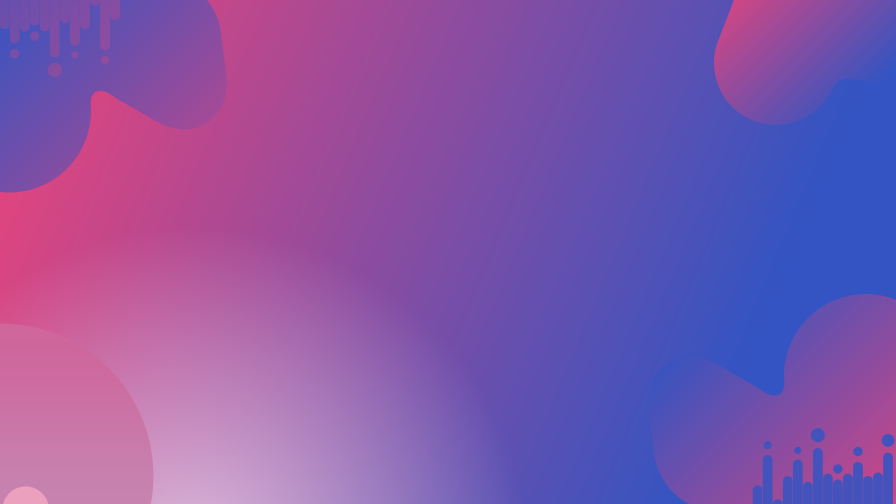
Write a Shadertoy shader that draws this background.

```glsl
// Pink to blue gradient with a pale corner glow, liquid blobs and drips.
// Blobs are smooth unions of circles and capsules; the opposite corners
// share one shape turned by half a turn. Layout: 768 x 432, y downwards.

// Shared palette: 0 is blue, 1 is pink
vec3 ramp(float pinkness) {
    return mix(vec3(0.20, 0.33, 0.76), vec3(0.87, 0.27, 0.50), clamp(pinkness, 0.0, 1.0));
}

float circle(vec2 p, vec2 center, float radius) {
    return length(p - center) - radius;
}

float capsule(vec2 p, vec2 a, vec2 b, float radius) {
    vec2 ab = b - a;
    float t = clamp(dot(p - a, ab) / dot(ab, ab), 0.0, 1.0);
    return length(p - a - ab * t) - radius;
}

float smoothUnion(float a, float b, float k) {
    float h = max(k - abs(a - b), 0.0) / k;
    return min(a, b) - h * h * k * 0.25;
}

// Two-lobed blob anchored at a corner
float cornerBlob(vec2 p) {
    float farLobe = smoothUnion(circle(p, vec2(132.0, 36.0), 58.0),
                                circle(p, vec2(158.0, 75.0), 36.0), 20.0);
    float nearLobe = circle(p, vec2(8.0, 95.0), 70.0);
    float body = capsule(p, vec2(-40.0, 0.0), vec2(60.0, 0.0), 72.0);
    return smoothUnion(smoothUnion(farLobe, nearLobe, 20.0), body, 20.0);
}

// Rounded blob in the upper right corner
float upperBlob(vec2 p) {
    float lobe = capsule(p, vec2(665.0, 54.0), vec2(690.0, -10.0), 53.0);
    float arm = capsule(p, vec2(700.0, 0.0), vec2(770.0, 14.0), 60.0);
    return smoothUnion(lobe, arm, 15.0);
}

// Row of hanging bars, each with an optional drop below: (length, drop radius)
float drips(vec2 p) {
    const vec2 bars[14] = vec2[14](
        vec2(45, 5.5), vec2(28, 0), vec2(25, 0), vec2(37, 4), vec2(27, 0),
        vec2(22, 4), vec2(27, 0), vec2(49, 6), vec2(20, 0), vec2(39, 3),
        vec2(25, 0), vec2(5, 0), vec2(43, 3.5), vec2(17, 0));
    float d = 1e3;
    for (int i = 0; i < 14; i++) {
        float x = 4.0 + 8.6 * float(i - 2);
        float len = bars[i].x, drop = bars[i].y;
        d = min(d, capsule(p, vec2(x, -30.0), vec2(x, len - 4.2), 4.2));
        if (drop > 0.0) d = min(d, circle(p, vec2(x, len + 5.0 + drop), drop));
    }
    return d;
}

void mainImage(out vec4 fragColor, in vec2 fragCoord) {
    float pixel = 768.0 / iResolution.x;
    vec2 p = vec2(fragCoord.x, iResolution.y - fragCoord.y) * vec2(768.0, 432.0) / iResolution.xy;
    float diagonal = p.x + p.y;
    #define FILL(d) clamp(0.5 - (d) / pixel, 0.0, 1.0)

    // Backdrop and pale glow
    vec3 color = ramp(1.0 - (dot(p, vec2(0.92, 0.39)) - 70.0) / 640.0);
    float glow = max(1.0 - length(p - vec2(165.0, 485.0)) / 290.0, 0.0);
    color = mix(color, vec3(0.98, 0.92, 0.97), 0.72 * glow);

    // Lower left mound with a small light bump
    vec3 mound = mix(vec3(0.81, 0.40, 0.61), vec3(0.78, 0.51, 0.69), smoothstep(285.0, 432.0, p.y));
    color = mix(color, mound, FILL(circle(p, vec2(1.0, 408.0), 130.5)));
    color = mix(color, vec3(0.92, 0.63, 0.74), FILL(circle(p, vec2(22.0, 437.0), 20.0)));

    // Upper right blob
    color = mix(color, ramp(0.72 - 0.0046 * (diagonal - 671.0)), FILL(upperBlob(p)));

    // Upper left blob and drips
    color = mix(color, ramp(0.01 + 0.0023 * diagonal), FILL(cornerBlob(p)));
    color = mix(color, ramp(0.36 + 0.0016 * diagonal), 0.85 * FILL(drips(p)));

    // Lower right blob and rising drips
    color = mix(color, ramp(0.0028 * (diagonal - 870.0)), FILL(cornerBlob(vec2(750.0, 417.0) - p)));
    color = mix(color, ramp(0.1), FILL(drips(vec2(748.0, 433.0) - p)));

    fragColor = vec4(color, 1.0);
}
```
